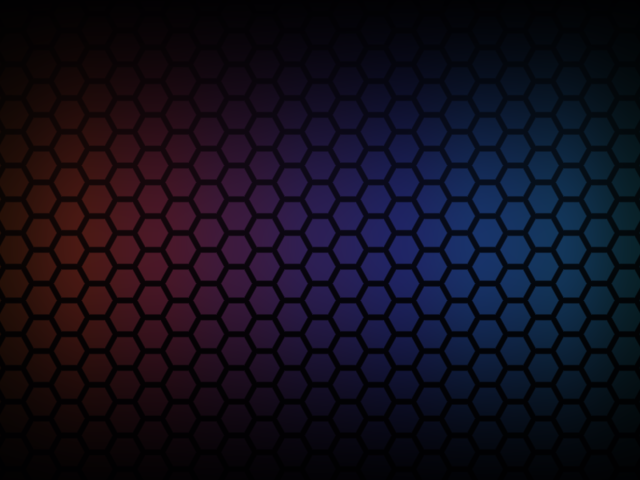
This background is drawn by a WebGL 2 fragment shader. Its source:

```glsl
#version 300 es
precision highp float;
// Honeycomb of dark-ruled flat-topped hexagons over a rainbow glow.
// Two interleaved lattices give the distance to the nearest cell centre;
// a horizontal colour ramp and a vertical bell of light shade the cells.

uniform vec2 u_resolution;
out vec4 fragColor;

// Lattice, in canvas heights: about 23 columns by 14.2 rows at 4:3
const float COLUMN_STEP = 0.0581;
const float ROW_STEP = 0.0703;
const vec2 CELL_ORIGIN = vec2(0.0281, 0.4795);

// Cell shape, in row steps
const float LINE_WIDTH = 0.172;
const float EDGE_SOFTNESS = 0.018;

// Light
const float GLOW_CENTRE = 0.49;
const float GLOW_HEIGHT = 0.34;
const float GLOW_FLOOR = 0.09;
const float LINE_TINT_LOW = 0.08;
const float LINE_TINT_HIGH = 0.55;
const vec3 BASE_COLOR = vec3(0.004, 0.003, 0.007);

// Evenly spaced ramp, left to right
const int STOPS = 9;
const vec3 RAMP[STOPS] = vec3[STOPS](
    vec3(0.17, 0.07, 0.025),  // brown
    vec3(0.29, 0.095, 0.07),  // rust
    vec3(0.29, 0.09, 0.15),   // crimson
    vec3(0.23, 0.10, 0.24),   // plum
    vec3(0.17, 0.12, 0.33),   // violet
    vec3(0.12, 0.14, 0.39),   // indigo
    vec3(0.09, 0.20, 0.41),   // blue
    vec3(0.07, 0.21, 0.35),   // steel
    vec3(0.035, 0.15, 0.18)   // teal
);

const float HALF_SQRT3 = 0.8660254;

vec3 rampColor(float x) {
    float t = clamp(x, 0.0, 1.0) * float(STOPS - 1);
    int i = min(int(t), STOPS - 2);
    return mix(RAMP[i], RAMP[i + 1], smoothstep(0.0, 1.0, t - float(i)) * 0.4
                                   + (t - float(i)) * 0.6);
}

// Distance from a cell centre, 0.5 on the border between cells
float hexDistance(vec2 p) {
    p = abs(p);
    return max(p.y, dot(p, vec2(HALF_SQRT3, 0.5)));
}

float honeycomb(vec2 p) {
    vec2 period = vec2(2.0 * HALF_SQRT3, 1.0);
    vec2 evenCell = mod(p + 0.5 * period, period) - 0.5 * period;
    vec2 oddCell = mod(p, period) - 0.5 * period;
    return min(hexDistance(evenCell), hexDistance(oddCell));
}

// Vertical bell of light that reaches black near top and bottom
float glow(vec2 uv) {
    float dy = (uv.y - GLOW_CENTRE) / GLOW_HEIGHT;
    float bell = (exp(-dy * dy) - GLOW_FLOOR) / (1.0 - GLOW_FLOOR);
    float sides = smoothstep(-0.15, 0.15, uv.x) * smoothstep(1.1, 0.88, uv.x);
    return max(bell, 0.0) * mix(0.75, 1.0, sides);
}

void main() {
    vec2 uv = gl_FragCoord.xy / u_resolution;
    vec2 position = gl_FragCoord.xy / u_resolution.y;

    // Hexagon faces
    vec2 lattice = (position - CELL_ORIGIN) * vec2(HALF_SQRT3 / COLUMN_STEP, 1.0 / ROW_STEP);
    float pixel = 1.0 / (u_resolution.y * ROW_STEP);
    float blur = EDGE_SOFTNESS + 0.5 * pixel;
    float border = 0.5 - 0.5 * LINE_WIDTH;
    float face = 1.0 - smoothstep(border - blur, border + blur, honeycomb(lattice));

    // Lines keep more of the glow toward the top
    float lineTint = mix(LINE_TINT_LOW, LINE_TINT_HIGH, smoothstep(0.25, 1.0, uv.y));
    vec3 light = rampColor(uv.x) * glow(uv);
    fragColor = vec4(BASE_COLOR + light * mix(lineTint, 1.0, face), 1.0);
}
```
